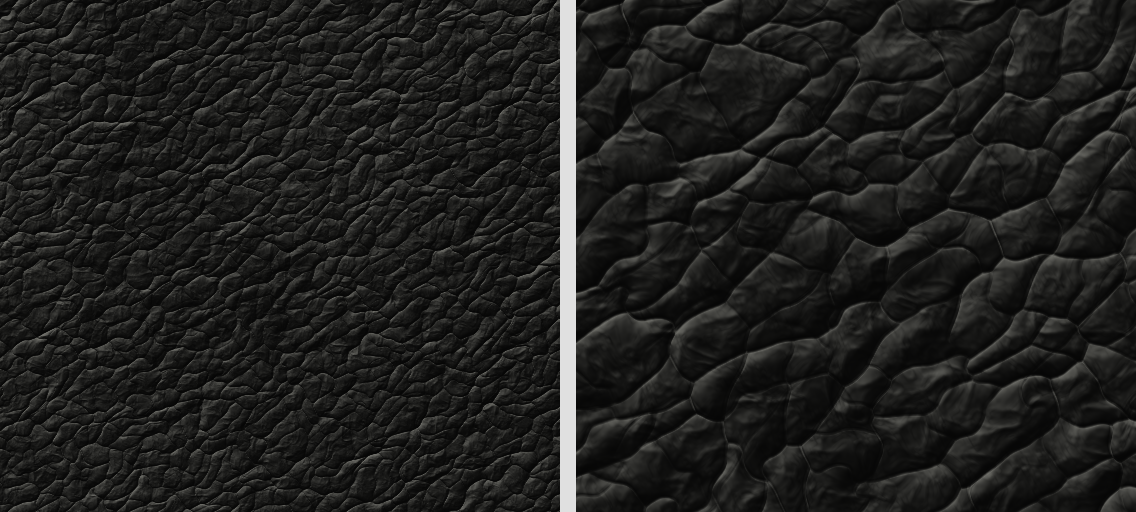
Left: the whole. Right: its middle third, enlarged.
Give the GLSL for this texture, as a Shadertoy shader.

```glsl
// Black pebbled leather: domed grains, dark creases and fine wrinkles under raking light.

const float GRAINS = 28.0;               // grains per canvas height
const float GRAIN_ANGLE = 0.62;          // direction of the long grain axis
const vec2  GRAIN_SQUEEZE = vec2(0.84, 1.18);
const float WARP = 0.55;                 // irregularity of the grain layout
const float CREASE_WIDTH = 0.085;
const float CREASE_DEPTH = 0.10;
const float WRINKLE_DEPTH = 0.17;
const float SLOPE_STEP = 0.06;           // in grain units
const vec2  LIGHT_DIR = vec2(-0.5, 0.866);
const float RELIEF = 1.08;
const float CREASE_SHADE = 1.1;
const float CONTRAST = 0.60;
const float LIMIT = 2.6;                 // soft limit for lights and darks
const vec3  LEATHER = vec3(0.098, 0.098, 0.093);

float hash(vec2 p) {
    return fract(sin(dot(p, vec2(127.1, 311.7))) * 43758.5453);
}

vec2 hash2(vec2 p) {
    return vec2(hash(p), hash(p + vec2(37.3, 17.9)));
}

float noise(vec2 p) {
    vec2 i = floor(p), f = fract(p);
    f = f * f * f * (f * (f * 6.0 - 15.0) + 10.0);
    return mix(mix(hash(i), hash(i + vec2(1, 0)), f.x),
               mix(hash(i + vec2(0, 1)), hash(i + vec2(1, 1)), f.x), f.y);
}

vec2 rotate(vec2 p, float a) {
    float c = cos(a), s = sin(a);
    return vec2(c * p.x + s * p.y, c * p.y - s * p.x);
}

// Rounded ridge, 0 to 1
float ridge(vec2 p) {
    float n = 2.0 * noise(p) - 1.0;
    return 1.0 - sqrt(n * n + 0.006);
}

// Distances to the nearest and second nearest grain centre
vec2 grainDistances(vec2 p) {
    vec2 cell = floor(p), f = fract(p);
    vec2 d = vec2(8.0);
    for (int y = -1; y <= 1; y++)
    for (int x = -1; x <= 1; x++) {
        vec2 o = vec2(x, y);
        float r = length(o + 0.1 + 0.8 * hash2(cell + o) - f);
        d = r < d.x ? vec2(r, d.x) : vec2(d.x, min(d.y, r));
    }
    return d;
}

// Crumpled wrinkles on the grain surface
float wrinkles(vec2 p) {
    float sum = 0.0, amp = 1.0;
    p += 0.35 * vec2(noise(p * 1.7), noise(p * 1.7 + 41.0));
    p *= 2.3;
    for (int i = 0; i < 3; i++) {
        sum += amp * ridge(p);
        p = rotate(p, 1.1) * 2.1 + 13.7;
        amp *= 0.45;
    }
    return sum;
}

// x: surface height, y: crease mask
vec2 leather(vec2 s) {
    vec2 q = rotate(s, GRAIN_ANGLE) * GRAIN_SQUEEZE;
    vec2 w = vec2(noise(q * 0.6 + 5.0), noise(q * 0.6 + 71.0)) - 0.5;
    w += 0.35 * (vec2(noise(q * 1.9 + 23.0), noise(q * 1.9 + 57.0)) - 0.5);
    q += 2.0 * WARP * w;

    vec2 d = grainDistances(q);
    float crease = exp(-(d.y - d.x) / CREASE_WIDTH);

    // Long folds, one set along the grain and one steep
    float along = abs(noise(q * vec2(0.22, 0.6) + 9.0) - 0.5);
    float steep = abs(noise(rotate(s, 1.35) * vec2(0.14, 0.45) + w) - 0.5);
    float fold = max(exp(-along / 0.03), exp(-steep / 0.022));
    crease = max(crease, 0.75 * fold);

    float dome = 0.95 * (1.0 - d.x * d.x);
    float h = dome - CREASE_DEPTH * crease + WRINKLE_DEPTH * wrinkles(s);
    return vec2(h, crease);
}

void mainImage(out vec4 fragColor, in vec2 fragCoord) {
    vec2 p = fragCoord / iResolution.y;
    vec2 s = p * GRAINS;

    // Slope towards the light
    vec2 here = leather(s);
    vec2 e = vec2(SLOPE_STEP, 0.0);
    vec2 grad = vec2(leather(s + e.xy).x, leather(s + e.yx).x) - here.x;
    float lit = -dot(grad / SLOPE_STEP, LIGHT_DIR);

    // Relief, crease shadow, fine grain and broad light falloff
    float tone = RELIEF * lit - CREASE_SHADE * (here.y - 0.25);
    tone += 0.45 * (noise(s * 11.0) - 0.5);
    tone += 0.5 * (noise(p * 3.0 + 3.0) - 0.5);
    tone += 0.25 * (0.5 - p.x);
    tone = LIMIT * tanh(tone / LIMIT);

    fragColor = vec4(LEATHER * exp(CONTRAST * tone), 1.0);
}
```
